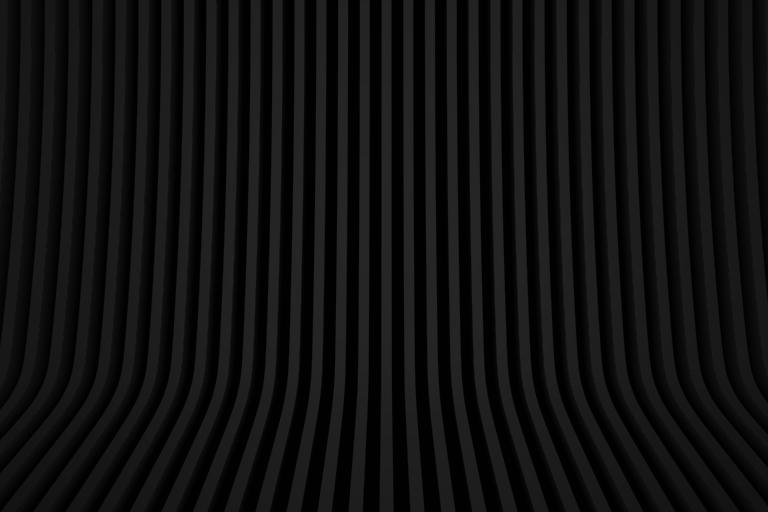
Write a WebGL 1 fragment shader that draws this background.

```glsl
precision highp float;
// Dark ribbed backdrop: vertical slats run down a wall, bend through a soft
// knee and fan out across the floor. Each row is scaled by a perspective
// profile, then repeated slats with shaded inner sides are cut from it.

uniform vec2 u_resolution;

const float SPACING = 0.0424;    // slat pitch at the top, in canvas heights
const float HALF_WIDTH = 0.23;   // half a slat, in pitches
const float KNEE = 0.762;        // depth below the top where the floor starts
const float KNEE_SOFTNESS = 0.02;
const float FLOOR_SLOPE = 1.49;

// Smooth ramp: zero below the origin, linear above it.
float softRamp(float x, float softness) {
  return softness * log(1.0 + exp(x / softness));
}

// Horizontal magnification at a given depth below the top edge.
float rowScale(float depth) {
  float wall = min(depth, KNEE);
  return 1.0 + 0.1217 * wall * wall
       + FLOOR_SLOPE * softRamp(depth - KNEE, KNEE_SOFTNESS);
}

// Slat number at a distance from the axis; pitch widens toward the sides.
float slatIndex(float x) {
  float v = x / SPACING;
  return v - 0.00013 * v * v * v;
}

// Coverage of the front faces, smoothed over one pixel.
float slatMask(float index, float pixel) {
  float offset = abs(fract(index + 0.5) - 0.5);
  return clamp((HALF_WIDTH - offset) / pixel + 0.5, 0.0, 1.0);
}

// Side face turned to the axis, fading into the gap.
float sideShade(float index) {
  float gap = fract(-index - HALF_WIDTH);
  float reach = 0.035 * index + 0.01;
  float fade = clamp(1.0 - gap / reach, 0.0, 1.0);
  return fade * smoothstep(0.0, 9.0, index);
}

// Front light: brightest mid wall, dimmer at the sides and on the floor.
float frontLight(float x, float depth) {
  float across = 1.0 - 0.36 * smoothstep(0.05, 0.78, x);
  float down = 1.0 - 0.5 * (depth - 0.42) * (depth - 0.42);
  float onFloor = smoothstep(KNEE - 0.08, KNEE + 0.08, depth);
  return 0.148 * across * down * (1.0 - 0.08 * onFloor);
}

void main() {
  vec2 p = gl_FragCoord.xy / u_resolution.y;
  float axis = 0.5033 * u_resolution.x / u_resolution.y;
  float x = abs(p.x - axis);
  float depth = 1.0 - p.y;

  float scale = rowScale(depth);
  float index = slatIndex(x / scale);
  float pixel = 1.2 / (SPACING * scale * u_resolution.y);

  float side = 0.004 + 0.058 * sideShade(index);
  float front = frontLight(x, depth);
  float shade = mix(side, front, slatMask(index, pixel));
  gl_FragColor = vec4(vec3(shade), 1.0);
}
```
